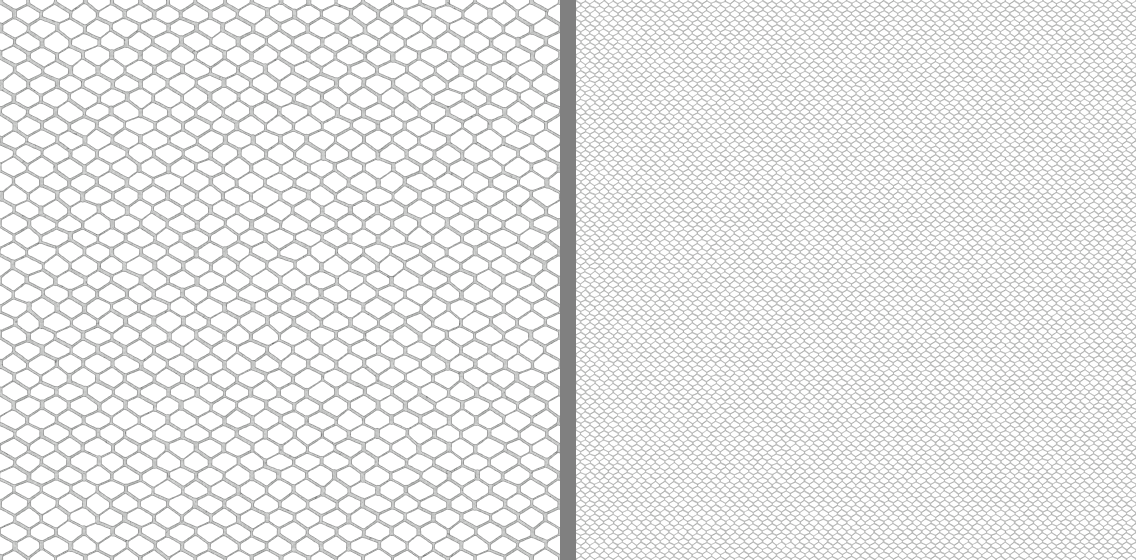
Left: one tile. Right: repeated 3 by 3.
This pattern is drawn by a WebGL 2 fragment shader. Its source:

```glsl
#version 300 es
precision highp float;

uniform vec2 u_resolution;
out vec4 outColor;

// Lengths are in half repeats: one repeat is two units wide and high.
const float REPEATS = 20.0;
const float SPAN = 2.0 * REPEATS;
const float TRUNK_HALF_LENGTH = 0.21;
const float TRUNK_RADIUS = 0.14;
const float THICK_RADIUS = 0.112;
const float THIN_RADIUS = 0.076;
const float WIDTH_VARIATION = 0.32;
const float JITTER = 0.10;
const float JOINT_BLEND = 0.06;
const float RIM_WIDTH = 0.07;
const float GRAIN_CELLS = 360.0;
const float GRAIN_AMOUNT = 0.10;

const vec3 BACKGROUND = vec3(1.0);
const vec3 THICK_METAL = vec3(0.785, 0.79, 0.785);
const vec3 THIN_METAL = vec3(0.715, 0.725, 0.715);
const vec3 RIM_SHADE = vec3(0.55);

float hash(vec2 p, float seed) {
    vec3 q = fract(vec3(p, seed) * vec3(0.1031, 0.1030, 0.0973));
    q += dot(q, q.yzx + 33.33);
    return fract((q.x + q.y) * q.z);
}

// Value noise on a lattice that wraps after the given number of cells.
float wrappedNoise(vec2 p, float cells, float seed) {
    vec2 i = floor(p);
    vec2 f = fract(p);
    f = f * f * (3.0 - 2.0 * f);
    float a = hash(mod(i, cells), seed);
    float b = hash(mod(i + vec2(1, 0), cells), seed);
    float c = hash(mod(i + vec2(0, 1), cells), seed);
    float d = hash(mod(i + vec2(1, 1), cells), seed);
    return mix(mix(a, b, f.x), mix(c, d, f.x), f.y);
}

float segment(vec2 p, vec2 a, vec2 b) {
    vec2 ab = b - a;
    vec2 ap = p - a;
    return length(ap - ab * clamp(dot(ap, ab) / dot(ab, ab), 0.0, 1.0));
}

float smoothMin(float a, float b, float k) {
    float h = max(k - abs(a - b), 0.0) / k;
    return min(a, b) - 0.25 * h * h * k;
}

vec2 jointPosition(vec2 id) {
    vec2 w = mod(id, SPAN);
    return id + JITTER * (vec2(hash(w, 1.0), hash(w, 2.0)) * 2.0 - 1.0);
}

float varied(float radius, vec2 id, float seed) {
    return radius * (1.0 + WIDTH_VARIATION * (hash(mod(id, SPAN), seed) * 2.0 - 1.0));
}

// Distances to the thick strands with their trunks (x) and to the thin ones (y).
vec2 meshDistance(vec2 p) {
    vec2 trunkEnd = vec2(0.0, TRUNK_HALF_LENGTH);
    vec2 base = floor(p);
    float thick = 10.0;
    float thin = 10.0;
    for (int j = -1; j <= 1; j++) {
        for (int i = -1; i <= 2; i++) {
            vec2 id = base + vec2(i, j);
            if (mod(id.x + id.y, 2.0) > 0.5) continue;   // staggered joints only
            vec2 joint = jointPosition(id);
            vec2 top = joint + trunkEnd;
            vec2 upperLeft = jointPosition(id + vec2(-1, 1)) - trunkEnd;
            vec2 upperRight = jointPosition(id + vec2(1, 1)) - trunkEnd;

            float trunk = segment(p, joint - trunkEnd, top) - varied(TRUNK_RADIUS, id, 3.0);
            float falling = segment(p, top, upperLeft) - varied(THICK_RADIUS, id, 4.0);
            float rising = segment(p, top, upperRight) - varied(THIN_RADIUS, id, 5.0);
            thick = smoothMin(thick, smoothMin(trunk, falling, JOINT_BLEND), JOINT_BLEND);
            thin = min(thin, rising);
        }
    }
    return vec2(thick, thin);
}

void main() {
    vec2 uv = gl_FragCoord.xy / u_resolution;
    float pixel = SPAN / min(u_resolution.x, u_resolution.y);

    // Slightly rough outline
    float rough = wrappedNoise(uv * 200.0, 200.0, 6.0) - 0.5;
    vec2 dist = meshDistance(uv * SPAN) + 0.025 * rough;
    float outline = smoothMin(dist.x, dist.y, JOINT_BLEND);

    // Metal tone, darker along the rim
    float thinness = smoothstep(-0.03, 0.03, dist.x - max(dist.y, -0.03));
    vec3 metal = mix(THICK_METAL, THIN_METAL, thinness);
    float rim = smoothstep(-RIM_WIDTH, 0.0, outline + 0.02);
    metal = mix(metal, RIM_SHADE, 0.75 * rim);

    // Fine grain and sparse dark pits
    float grain = wrappedNoise(uv * GRAIN_CELLS, GRAIN_CELLS, 7.0);
    float pits = smoothstep(0.84, 0.95, wrappedNoise(uv * 280.0, 280.0, 8.0));
    metal += GRAIN_AMOUNT * (grain - 0.5) - 0.14 * pits;

    float coverage = clamp(0.5 - outline / pixel, 0.0, 1.0);
    outColor = vec4(mix(BACKGROUND, metal, coverage), 1.0);
}
```
